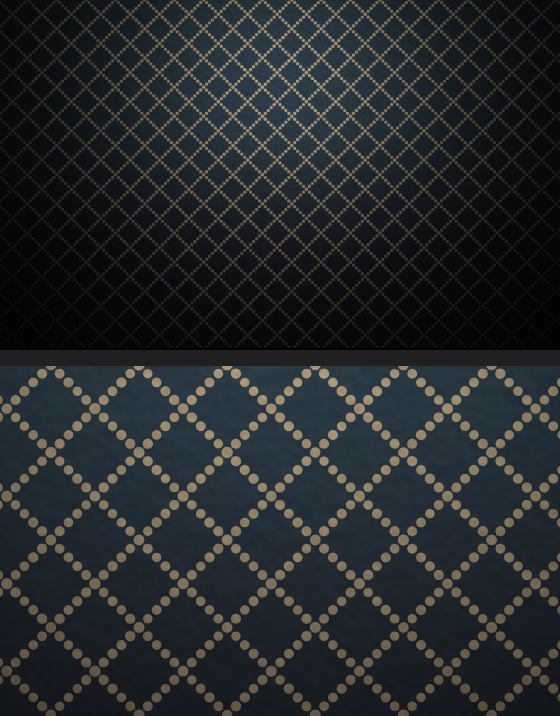
Top: the whole. Bottom: its middle third, enlarged.
This pattern is drawn by a WebGL 2 fragment shader. Its source:

```glsl
#version 300 es
precision highp float;

uniform vec2 u_resolution;
out vec4 fragColor;

const vec2 REPEATS = vec2(19.06, 12.0);    // diamonds across and down
const vec2 ANCHOR = vec2(0.521, 0.501);    // one lattice crossing
const float DOTS_PER_SIDE = 5.0;
const float DOT_RADIUS = 0.079;            // in diamond sides
const vec3 SLATE = vec3(0.165, 0.232, 0.275);
const vec3 DUSK = vec3(0.165, 0.185, 0.235);
const vec3 GOLD = vec3(0.70, 0.61, 0.47);
const vec3 SHADOW = vec3(0.008, 0.008, 0.010);

vec2 hash2(vec2 p) {
    vec3 h = fract(vec3(p.xyx) * vec3(0.1031, 0.1030, 0.0973));
    h += dot(h, h.yzx + 33.33);
    return fract((h.xx + h.yz) * h.zy);
}

// Distance to the nearest scattered feature point
float cellular(vec2 p) {
    vec2 cell = floor(p);
    float nearest = 2.0;
    for (int y = -1; y <= 1; y++) {
        for (int x = -1; x <= 1; x++) {
            vec2 id = cell + vec2(x, y);
            nearest = min(nearest, distance(p, id + hash2(id + 200.0)));
        }
    }
    return nearest;
}

// Plaster relief lit from above
float relief(vec2 p, float scale) {
    vec2 q = p * scale;
    return cellular(q) - cellular(q + vec2(0.1, 0.35));
}

// Signed distance to dots strung along the unit grid lines
float beadDistance(vec2 a, float count, float radius) {
    vec2 bead = round(a * count);
    vec2 toLine = a - round(a);
    vec2 toBead = a - bead / count;
    float d = min(length(vec2(toLine.x, toBead.y)),
                  length(vec2(toBead.x, toLine.y)));
    float crossing = 1.0 - step(0.12, length(toLine));
    float variation = (hash2(bead + 300.0).x - 0.5) * 0.008;
    return d - radius - 0.008 * crossing - variation;
}

// Soft spotlight falling off towards the edges
float spotlight(vec2 uv, vec2 centre, vec2 falloff) {
    vec2 d = (uv - centre) * falloff;
    return exp(-2.2 * dot(d, d));
}

void main() {
    vec2 uv = gl_FragCoord.xy / u_resolution;
    vec2 p = gl_FragCoord.xy / u_resolution.y;

    // Diagonal lattice coordinates
    vec2 q = (uv - ANCHOR) * REPEATS;
    vec2 lattice = vec2(q.x + q.y, q.x - q.y);
    float pixel = 1.4142 * REPEATS.y / u_resolution.y;

    float d = beadDistance(lattice, DOTS_PER_SIDE, DOT_RADIUS);
    float beads = 1.0 - smoothstep(-0.6 * pixel, 0.6 * pixel, d);

    // Worn plaster surface
    float grain = relief(p, 80.0) * 0.14 + relief(p, 31.0) * 0.08;
    float light = spotlight(uv, vec2(0.505, 0.76), vec2(2.0, 1.35));

    vec3 ground = mix(DUSK, SLATE, smoothstep(0.25, 0.65, uv.y));
    ground *= light * (1.0 + grain);
    vec3 gold = GOLD * pow(light, 0.8) * (1.0 + 0.8 * grain);
    vec3 colour = SHADOW + mix(ground, gold, beads * 0.95);

    // Dark strip along the lower edge
    colour *= smoothstep(0.004, 0.009, uv.y);
    fragColor = vec4(colour, 1.0);
}
```
